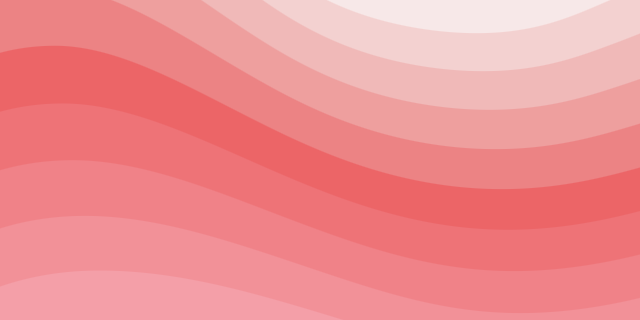
Give the GLSL for this background, as a Shadertoy shader.

```glsl
// Height of a wave edge, measured down from the top; j = 0 is the central edge
float waveEdge(float x, float j) {
    vec2 crest = vec2(0.172 + 0.0208 * j + 0.0035 * j * j,
                      0.143 + 0.182 * j - 0.0016 * j * j);
    vec2 trough = vec2(1.568 + 0.0195 * j,
                       0.591 + 0.126 * j + 0.00104 * j * j);
    float u = (x - crest.x) / (trough.x - crest.x);
    float cubic = u * u * (3.0 - 2.0 * u);

    // Extra sag that leaves crest and trough in place
    float sag = mix(0.716 - 0.26 * j + 0.013 * j * j,
                    0.534 - 0.086 * j, smoothstep(0.5, 1.3, u));
    float bump = max(u, 0.0) * (1.0 - u);
    return mix(crest.y, trough.y, cubic) + sag * bump * bump;
}

// Pale cream deepens to coral over five bands, then fades to pink
vec3 bandColor(float n) {
    vec3 upper = vec3(0.97, 0.91, 0.908)
               - vec3(0.018, 0.085, 0.088) * n
               + vec3(0.0018, -0.0036, -0.0025) * n * n;
    vec3 lower = mix(vec3(0.925, 0.395, 0.405),
                     vec3(0.957, 0.624, 0.659), (n - 5.0) / 4.0);
    return n < 5.0 ? upper : lower;
}

void mainImage(out vec4 fragColor, in vec2 fragCoord) {
    vec2 uv = fragCoord / iResolution.xy;
    vec2 p = vec2(2.0 * uv.x, 1.0 - uv.y);

    // Lay each lower band over the ones above it
    vec3 color = bandColor(0.0);
    for (int i = 0; i < 9; i++) {
        float depth = p.y - waveEdge(p.x, float(i) - 4.0);
        float coverage = clamp(depth / fwidth(depth) + 0.5, 0.0, 1.0);
        color = mix(color, bandColor(float(i) + 1.0), coverage);
    }
    fragColor = vec4(color, 1.0);
}
```
